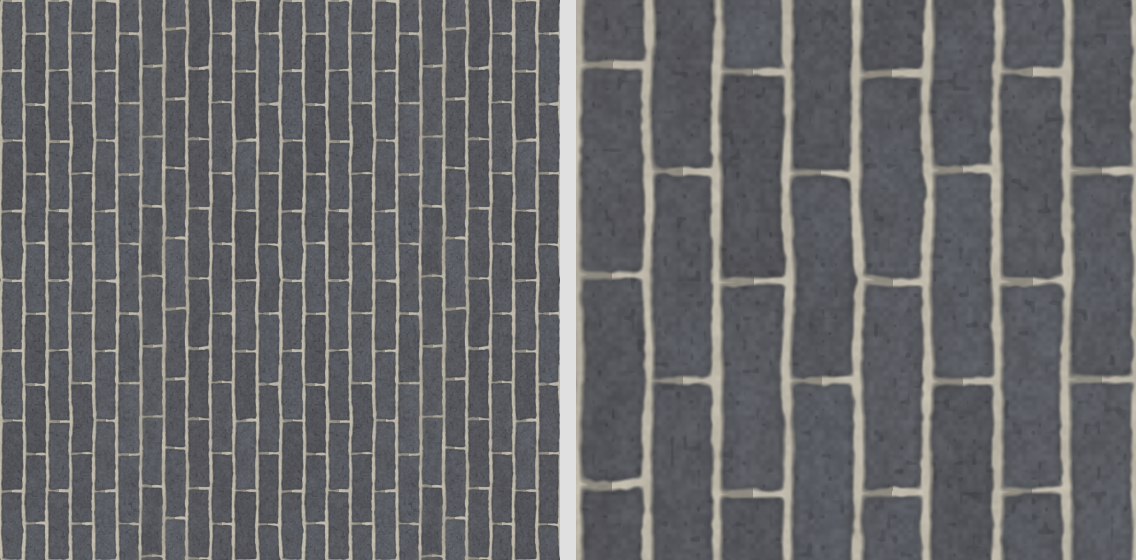
Left: the whole. Right: its middle third, enlarged.
Write a three.js fragment shader that draws this texture.

```glsl
// Upright slate-grey bricks in staggered columns with pale, slightly ragged mortar.
#define PATCHES 2.0       // repeats of the wall patch across and down
#define COLUMNS 12.0      // brick columns per patch
#define ROWS 4.0          // bricks per column in a patch
#define SIDE_JOINT 0.075  // half width of upright joints, in column widths
#define END_JOINT 0.052   // half width of level joints, in column widths
#define RAGGED 0.06       // roughness of the joint edges
#define SOFT 0.035        // edge smoothing
#define GRAIN 0.11        // strength of the brick speckle
#define BRICK_COOL vec3(0.358, 0.371, 0.396)
#define BRICK_DARK vec3(0.330, 0.330, 0.350)
#define MORTAR_LIGHT vec3(0.765, 0.742, 0.685)
#define MORTAR_DARK vec3(0.560, 0.545, 0.505)

varying vec2 vUv;

float hash(vec2 p) {
  vec3 q = fract(vec3(p.xyx) * 0.1031);
  q += dot(q, q.yzx + 33.33);
  return fract((q.x + q.y) * q.z);
}

// Value noise over the unit square with n cells; wraps at the borders.
float noise(vec2 t, vec2 n) {
  vec2 p = t * n;
  vec2 i = floor(p);
  vec2 f = p - i;
  f = f * f * (3.0 - 2.0 * f);
  vec2 a = mod(i, n);
  vec2 b = mod(i + 1.0, n);
  return mix(mix(hash(a), hash(vec2(b.x, a.y)), f.x),
             mix(hash(vec2(a.x, b.y)), hash(b), f.x), f.y);
}

// Zone of shifted, grout-smeared columns in the patch.
float smearZone(float x) {
  return smoothstep(5.0, 6.0, x) * (1.0 - smoothstep(6.5, 9.5, x));
}

void main() {
  vec2 t = fract(vUv * PATCHES);
  vec2 g = t * COLUMNS;

  // Joints wander gently and have crumbly edges.
  float wander = noise(t, vec2(12.0, 10.0)) - 0.5;
  float tilt = noise(t, vec2(20.0, 12.0)) - 0.5;
  float crumble = 0.6 * noise(t, vec2(48.0)) + 0.4 * noise(t, vec2(110.0)) - 0.5;

  // Upright joints.
  float x = g.x - 0.03 + 0.07 * wander;
  float column = mod(floor(x), COLUMNS);
  float dx = x - floor(x + 0.5);

  // Level joints: alternate columns are offset by about half a brick.
  float brickLength = COLUMNS / ROWS;
  float y = g.y / brickLength + 0.47 * mod(column, 2.0) + 0.01
          - 0.075 * smearZone(column);
  float joint = floor(y + 0.5);
  float jitter = hash(vec2(column, mod(joint, ROWS)) + 7.0) - 0.5;
  float dy = (y - joint - 0.025 * jitter) * brickLength + 0.07 * tilt;
  float row = mod(joint - step(dy, 0.0), ROWS);

  // Signed distance to the mortar, with softly rounded brick corners.
  float side = abs(dx) - SIDE_JOINT - RAGGED * crumble;
  float end = abs(dy) - END_JOINT - 1.2 * RAGGED * crumble;
  float blend = max(0.07 - abs(side - end), 0.0);
  float edge = min(side, end) - blend * blend / 0.28;
  float mortarMask = 1.0 - smoothstep(-SOFT, SOFT, edge);

  // Brick face: tone per brick, cloudy wear and fine speckle.
  vec2 id = vec2(column, row);
  float cloud = noise(t, vec2(30.0, 14.0));
  float fine = 0.6 * noise(t + 0.37, vec2(170.0)) + 0.4 * noise(t, vec2(90.0, 70.0));
  float pits = smoothstep(0.77, 0.94, noise(t, vec2(128.0, 110.0)));
  vec3 brick = mix(BRICK_DARK, BRICK_COOL, clamp(0.65 * hash(id + 31.0) + 0.6 * cloud, 0.0, 1.0));
  brick *= 0.98 + 0.06 * (hash(id + 53.0) - 0.5) + GRAIN * (2.0 * fine - 1.0);
  brick *= 1.0 - 0.13 * pits;
  brick *= 1.0 - 0.10 * (1.0 - smoothstep(0.02, 0.13, edge));

  // Thin grout haze along the brick edges, heaviest in the smeared columns.
  float smear = smearZone(g.x) * smoothstep(0.3, 0.8, noise(t, vec2(18.0, 12.0)));
  float haze = (1.0 - smoothstep(0.0, 0.2, edge)) * (0.04 + 0.22 * smear);
  brick = mix(brick, MORTAR_DARK, haze);

  // Mortar: pale core, greyer edges and dusty patches.
  float core = smoothstep(0.015, -0.06, edge + 0.025 * dx / SIDE_JOINT);
  float dust = noise(t, vec2(24.0, 20.0));
  vec3 mortar = mix(MORTAR_DARK, MORTAR_LIGHT, core * (0.78 + 0.22 * dust));
  mortar *= 0.95 + 0.10 * fine;
  mortar = mix(mortar, MORTAR_DARK, 0.4 * smear);

  gl_FragColor = vec4(mix(brick, mortar, mortarMask), 1.0);
}
```
